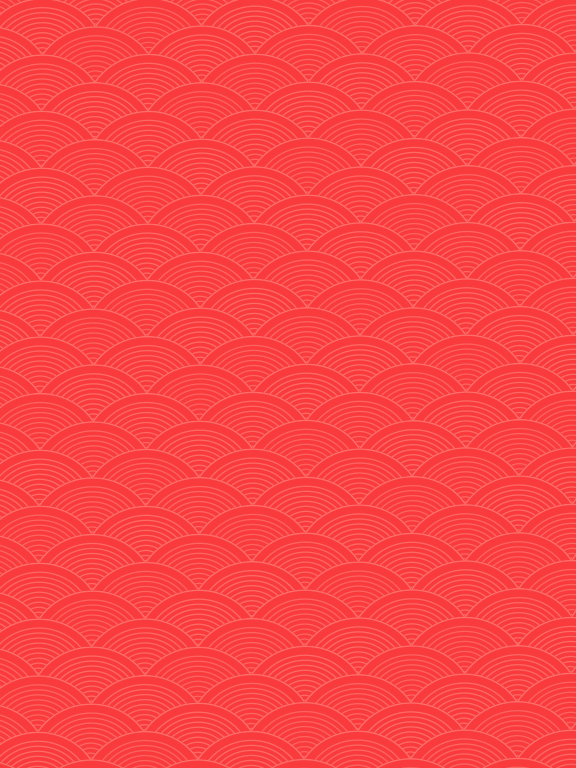
Write a Shadertoy shader that draws this pattern.

```glsl
// Area coverage of a stroke, given the distance to its middle
float stroke(float dist, float width, float px) {
    return clamp(0.5 + (0.5 * width - dist) / px, 0.0, 1.0)
         - clamp(0.5 - (0.5 * width + dist) / px, 0.0, 1.0);
}

// Small per-fan drift from layered sines
vec2 drift(vec2 cell) {
    return 0.003 * vec2(sin(cell.y * 0.9 + cell.x * 1.7) + 0.5 * sin(cell.y * 2.3),
                        sin(cell.x * 2.1 + cell.y * 1.3) + 0.5 * sin(cell.x * 3.7));
}

// x: ink on the fan, y: coverage of the fan
vec2 waveFan(vec2 p, float row, float px) {
    float x = p.x - 0.397 - 0.5 * mod(row, 2.0);
    vec2 cell = vec2(floor(x + 0.5), row);
    float apex = 0.518 + row * 0.2648;
    float radius = 0.563;
    vec2 local = vec2(x - cell.x, p.y - apex - radius) + drift(cell);
    float depth = radius - length(local / vec2(1.05, 1.0));

    // Bright rim, a wide plain band, then evenly spaced rings
    float rim = stroke(depth, 0.014, px);
    float spacing = 0.047;
    float ringPhase = (depth - 0.084) / spacing;
    float ringDist = (fract(ringPhase + 0.5) - 0.5) * spacing;
    float ring = stroke(ringDist, 0.012, px) * step(-0.5, ringPhase);
    ring *= 0.87 + 0.08 * sin(cell.x * 2.7 + row * 1.9);

    float inside = clamp(0.5 + (depth + 0.007) / px, 0.0, 1.0);
    return vec2(max(rim, ring), inside);
}

void mainImage(out vec4 fragColor, in vec2 fragCoord) {
    // One unit is one fan width; y runs downward
    float fanSize = 0.185 * iResolution.x;
    float px = 1.0 / fanSize;
    vec2 p = vec2(fragCoord.x, iResolution.y - fragCoord.y) / fanSize;
    p += vec2(0.006 * p.y, 0.0042 * p.x);

    // Lower rows overlap the ones above
    float baseRow = floor((p.y - 0.518) / 0.2648);
    float ink = 0.0;
    for (int i = -2; i <= 1; i++) {
        vec2 fan = waveFan(p, baseRow + float(i), px);
        ink = mix(ink, fan.x, fan.y);
    }

    vec3 red = vec3(0.98, 0.23, 0.24);
    vec3 coral = vec3(0.99, 0.43, 0.41);
    fragColor = vec4(mix(red, coral, ink), 1.0);
}
```
